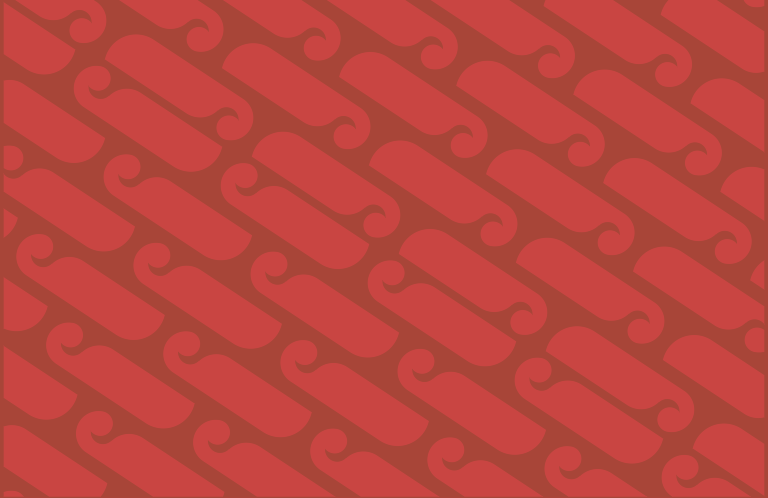
Write a WebGL 2 fragment shader that draws this pattern.

```glsl
#version 300 es
precision highp float;

uniform vec2 u_resolution;
out vec4 outColor;

const vec3 LIGHT_RED = vec3(0.79, 0.27, 0.26);
const vec3 DARK_RED = vec3(0.66, 0.27, 0.22);

// Layout, in units of 1/1152 of the canvas width
const float CANVAS_WIDTH = 1152.0;
const vec2 ROW_DIRECTION = vec2(0.834, 0.552);
const float MOTIF_PITCH = 264.4;
const float ROW_PITCH = 86.0;
const float ROW_SHIFT = 153.8;
const vec2 FIRST_MOTIF = vec2(-27.9, -24.1);
const float MOTIF_START = -230.0;
const float SIDE_BORDER = 5.5;
const float BOTTOM_BORDER = 2.0;

// Motif circles: centre and radius, x along the row
const vec3 TAIL = vec3(-169.0, 1.0, 48.0);
const vec3 BELLY = vec3(-67.5, -20.0, 38.0);
const vec3 CURL = vec3(-8.0, -13.2, 33.8);
const vec3 HOOK = vec3(-12.2, -7.5, 18.3);
const vec3 BALL = vec3(-2.2, 1.0, 18.5);

float disk(vec2 p, vec3 circle) {
    return length(p - circle.xy) - circle.z;
}

// Signed distance to the left of the line from a to b
float sideOf(vec2 p, vec2 a, vec2 b) {
    vec2 along = normalize(b - a);
    return dot(p - a, vec2(-along.y, along.x));
}

float motif(vec2 p) {
    // Long body with one rounded corner at each end
    vec2 tail = p - TAIL.xy;
    vec2 belly = p - BELLY.xy;
    float body = max(length(vec2(min(tail.x, 0.0), tail.y)) - TAIL.z,
                     length(vec2(max(belly.x, 0.0), belly.y)) - BELLY.z);

    // Neck joining the body to the curl
    float top = CURL.y - CURL.z;
    float neck = max(top - p.y, sideOf(p, BELLY.xy, HOOK.xy));
    neck = max(neck, max(BELLY.x - p.x, p.x - CURL.x));

    // Curl wound around the hook, ending in a ball
    float curl = max(disk(p, CURL), sideOf(p, CURL.xy, BALL.xy));
    float scroll = max(min(neck, curl), -disk(p, HOOK));
    return min(body, min(scroll, disk(p, BALL)));
}

void main() {
    float pixel = CANVAS_WIDTH / u_resolution.x;
    vec2 halfSize = 0.5 * u_resolution * pixel;
    vec2 canvas = gl_FragCoord.xy * pixel - halfSize;

    // Rotate so that rows run along x and y points downward
    vec2 q = vec2(canvas.x, -canvas.y);
    vec2 p = vec2(dot(q, ROW_DIRECTION),
                  dot(q, vec2(-ROW_DIRECTION.y, ROW_DIRECTION.x)));

    // Half-turn symmetry across the central diagonal
    if (p.y > 0.0) p = -p;

    // Staggered repeats
    float row = floor(-p.y / ROW_PITCH);
    p -= FIRST_MOTIF + row * vec2(ROW_SHIFT, -ROW_PITCH);
    p.x = mod(p.x - MOTIF_START, MOTIF_PITCH) + MOTIF_START;
    float d = motif(p);

    // Plain borders
    d = max(d, abs(canvas.x) - halfSize.x + SIDE_BORDER);
    d = max(d, BOTTOM_BORDER - halfSize.y - canvas.y);

    float ink = 1.0 - smoothstep(-0.6 * pixel, 0.6 * pixel, d);
    outColor = vec4(mix(DARK_RED, LIGHT_RED, ink), 1.0);
}
```
